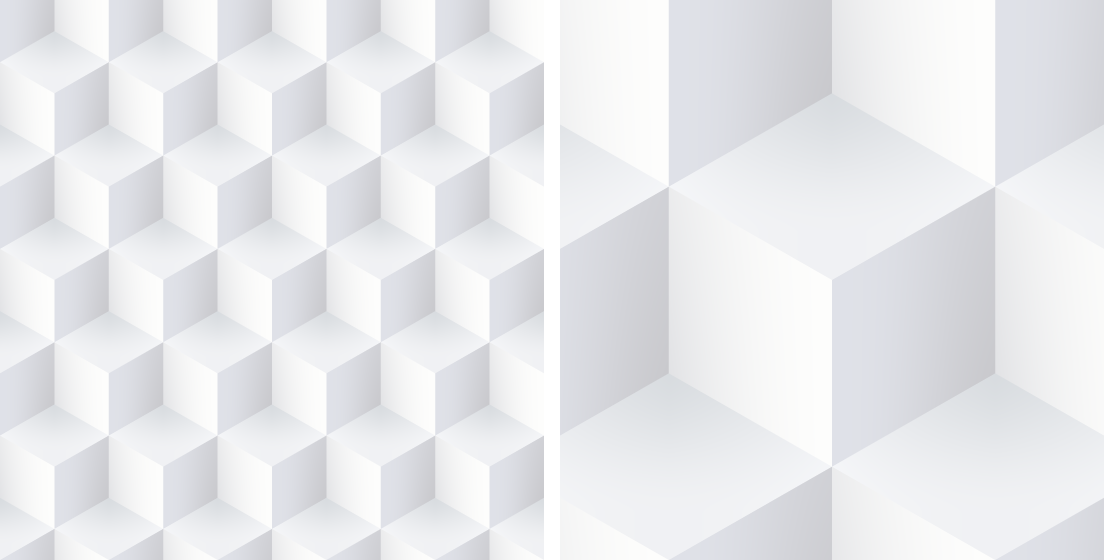
Left: the whole. Right: its middle third, enlarged.
Write a Shadertoy shader that draws this pattern.

```glsl
// Position relative to the front corner of the cube covering p
vec2 cubeLocal(vec2 p) {
    float row = floor(p.y);
    vec2 q = vec2(fract(p.x + 0.5 * mod(row, 2.0) + 0.5) - 0.5, p.y - row);
    // Above the hexagon's upper edges lies a cube of the next, staggered row
    if (q.y + abs(q.x) / 1.5 > 2.0 / 3.0)
        q -= vec2(q.x < 0.0 ? -0.5 : 0.5, 1.0);
    return q;
}

vec3 topFace(vec2 q) {
    float height = clamp(q.y * 1.5, 0.0, 1.0);
    float side = 2.0 * abs(q.x);
    float shadow = smoothstep(0.25, 1.05, height) * (1.0 - 0.65 * side);
    vec3 color = mix(vec3(0.942, 0.946, 0.955), vec3(0.845, 0.86, 0.875), shadow);
    return color + 0.025 * side * side;
}

vec3 leftFace(float side, float height) {
    float shadow = pow(side, 1.8) * (1.0 - 0.35 * height);
    return mix(vec3(0.992, 0.992, 0.988), vec3(0.885, 0.888, 0.898), shadow);
}

vec3 rightFace(float side, float height) {
    float shadow = smoothstep(0.1, 1.1, side) * (1.0 - 0.35 * height);
    return mix(vec3(0.874, 0.882, 0.908), vec3(0.785, 0.785, 0.8), shadow);
}

vec3 cubeColor(vec2 p) {
    vec2 q = cubeLocal(p);
    float side = 2.0 * abs(q.x);
    if (q.y > side / 3.0) return topFace(q);
    float height = clamp(1.5 * q.y + 1.0 - 0.5 * side, 0.0, 1.0);
    return q.x < 0.0 ? leftFace(side, height) : rightFace(side, height);
}

void mainImage(out vec4 fragColor, in vec2 fragCoord) {
    // Average a 4 by 4 grid of samples to smooth the edges
    vec3 sum = vec3(0.0);
    for (int i = 0; i < 16; i++) {
        vec2 offset = (vec2(i % 4, i / 4) + 0.5) / 4.0 - 0.5;
        sum += cubeColor((fragCoord + offset) / iResolution.xy * vec2(5.0, 6.0));
    }
    fragColor = vec4(sum / 16.0, 1.0);
}
```
